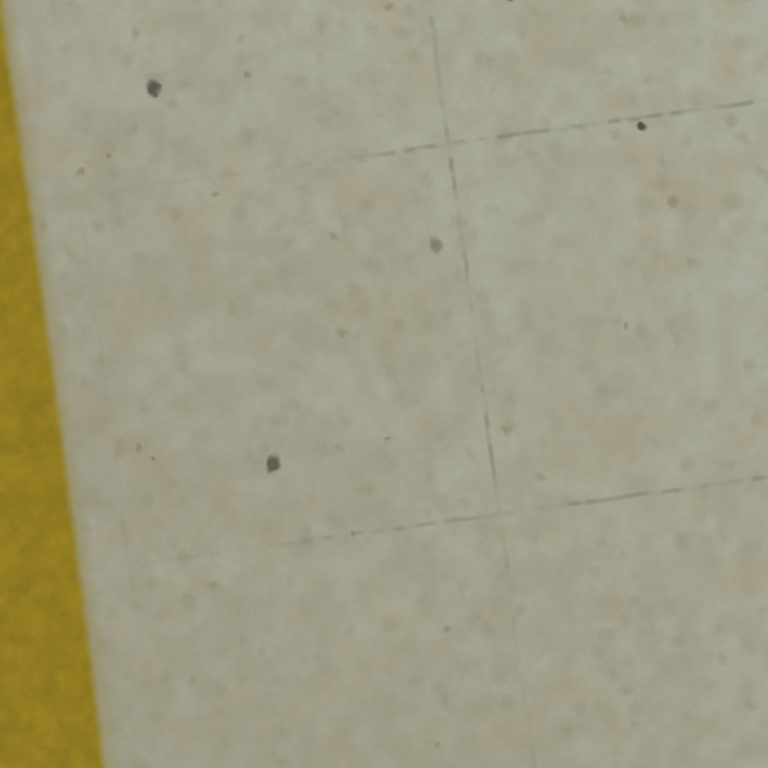
A Shadertoy shader for this texture:

```glsl
// Worn, pale floor tiles with faint crumbled joints beside a yellow painted strip.
// Layered value noise stains the tiles; jittered cells scatter soft specks of dirt.
// All lengths are fractions of the canvas.

const vec3 TILE_WARM = vec3(0.598, 0.584, 0.500);
const vec3 TILE_COOL = vec3(0.664, 0.670, 0.603);
const vec3 STAIN     = vec3(0.535, 0.520, 0.420);
const vec3 BLUSH     = vec3(0.650, 0.590, 0.480);
const vec3 JOINT     = vec3(0.460, 0.455, 0.410);
const vec3 DIRT      = vec3(0.250, 0.235, 0.205);
const vec3 RUST      = vec3(0.430, 0.360, 0.220);
const vec3 FRINGE    = vec3(0.590, 0.560, 0.410);
const vec3 YELLOW    = vec3(0.565, 0.482, 0.135);

const float TILE_SIZE  = 0.486;
const float TILE_ANGLE = 0.137;
const vec2  TILE_CROSS = vec2(0.584, 0.812);

float hash(vec2 p) {
    vec3 q = fract(vec3(p.xyx) * 0.1031);
    q += dot(q, q.yzx + 33.33);
    return fract((q.x + q.y) * q.z);
}

float valueNoise(vec2 p) {
    vec2 cell = floor(p);
    vec2 f = fract(p);
    f = f * f * (3.0 - 2.0 * f);
    float low  = mix(hash(cell), hash(cell + vec2(1, 0)), f.x);
    float high = mix(hash(cell + vec2(0, 1)), hash(cell + vec2(1, 1)), f.x);
    return mix(low, high, f.y);
}

float fbm(vec2 p) {
    float sum = 0.0;
    float weight = 0.5;
    for (int i = 0; i < 4; i++) {
        sum += weight * valueNoise(p);
        p = mat2(1.6, 1.2, -1.2, 1.6) * p + 17.3;
        weight *= 0.5;
    }
    return sum / 0.9375;
}

mat2 rotation(float angle) {
    float c = cos(angle), s = sin(angle);
    return mat2(c, -s, s, c);
}

// Coverage of soft, ragged, slightly stretched specks; "share" of cells hold one.
float specks(vec2 uv, float cells, float share, float radius, float softness, float seed) {
    vec2 home = floor(uv * cells);
    float ragged = 0.8 * (valueNoise(uv * 1.5 / radius + seed) - 0.5);
    float cover = 0.0;
    for (int j = -1; j <= 1; j++) {
        for (int i = -1; i <= 1; i++) {
            vec2 id = home + vec2(i, j);
            vec2 key = id + seed;
            float present = step(hash(key + 71.7), share);
            vec2 center = (id + vec2(hash(key + 3.1), hash(key + 9.4))) / cells;
            vec2 d = rotation(6.283 * hash(key + 27.5)) * (uv - center);
            d.x *= mix(1.0, 1.6, hash(key + 41.2));
            float size = radius * mix(0.6, 1.15, hash(key + 55.8));
            float r = length(d) / size + ragged;
            float strength = mix(0.35, 1.0, hash(key + 13.6));
            cover = max(cover, present * strength * (1.0 - smoothstep(1.0 - softness, 1.0 + softness, r)));
        }
    }
    return cover;
}

// Thin soft line on every tile border of one axis.
float jointLine(float x, float width) {
    float d = abs(fract(x / TILE_SIZE + 0.5) - 0.5) * TILE_SIZE;
    return 1.0 - smoothstep(0.0, width, d);
}

vec3 tileColor(vec2 uv) {
    // Cool light falls from the upper right, broken by small cloudy mottling.
    float light = 0.50 + 0.36 * (uv.x - 0.5) + 0.38 * (uv.y - 0.5);
    light += 0.38 * (fbm(uv * 8.0) - 0.5) + 0.75 * (fbm(uv * 38.0 + 5.0) - 0.5);
    vec3 color = mix(TILE_WARM, TILE_COOL, clamp(light, 0.0, 1.0));
    color = mix(color, BLUSH, 0.30 * smoothstep(0.52, 0.8, fbm(uv * 20.0 + 40.0)));
    return mix(color, STAIN, 0.30 * specks(uv, 30.0, 0.38, 0.0105, 0.75, 100.0));
}

vec3 addJoints(vec3 color, vec2 uv) {
    vec2 p = rotation(TILE_ANGLE) * (uv - TILE_CROSS);
    p += 0.004 * (vec2(fbm(uv * 24.0), fbm(uv * 24.0 + 30.0)) - 0.5);
    // Joints fade to the left and downwards and are crumbled along their length.
    float wear = mix(0.35, 1.0, smoothstep(0.3, 0.7, valueNoise(uv * 9.0 + 12.0)));
    float crumble = mix(0.15, 1.0, smoothstep(0.25, 0.75, valueNoise(uv * 75.0 + 3.0)));
    float clarity = mix(0.16, 0.50, smoothstep(0.05, 0.65, uv.x));
    clarity *= mix(0.4, 1.0, smoothstep(0.2, 0.4, uv.y)) * wear * crumble;
    float line = max(jointLine(p.x, 0.0056), jointLine(p.y, 0.0056));
    return mix(color, JOINT, clarity * line);
}

void mainImage(out vec4 fragColor, in vec2 fragCoord) {
    vec2 uv = fragCoord / iResolution.xy;

    vec3 color = addJoints(tileColor(uv), uv);
    color = mix(color, RUST, 0.36 * specks(uv, 17.0, 0.10, 0.0058, 0.7, 200.0));
    color = mix(color, DIRT, 0.88 * specks(uv, 7.0, 0.16, 0.0105, 0.55, 300.0));

    // Painted strip: a slanted, soft ragged border that tints the tiles beside it.
    float border = 0.136 * (1.0 - uv.y) + 0.003 * sin(3.14159 * uv.y);
    float fromStrip = uv.x - border + 0.005 * (fbm(uv * 60.0) - 0.5);
    color = mix(color, FRINGE, 0.75 * (1.0 - smoothstep(0.0, 0.026, fromStrip)));
    vec3 paint = YELLOW * (1.0 + 0.16 * (fbm(uv * 60.0 + 8.0) - 0.5));
    color = mix(paint, color, smoothstep(-0.008, 0.007, fromStrip));

    // Faint surface grain.
    color += 0.010 * (valueNoise(uv * vec2(210.0, 180.0)) - 0.5);
    fragColor = vec4(color, 1.0);
}
```
